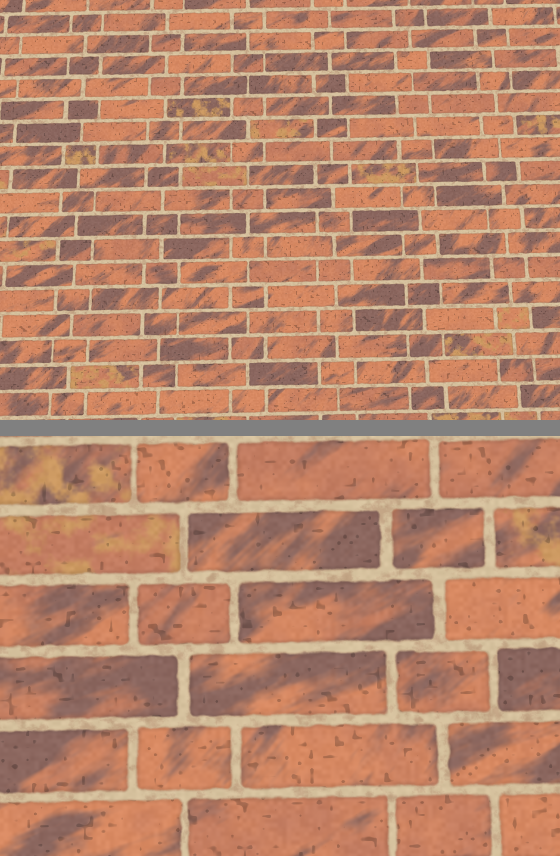
Top: the whole. Bottom: its middle third, enlarged.
A WebGL 1 fragment shader for this texture:

```glsl
precision highp float;

uniform vec2 u_resolution;

const vec3 ORANGE = vec3(0.85, 0.54, 0.385);
const vec3 RED = vec3(0.76, 0.485, 0.38);
const vec3 SOOT = vec3(0.53, 0.395, 0.37);
const vec3 OCHRE = vec3(0.80, 0.60, 0.38);
const vec3 MORTAR = vec3(0.84, 0.76, 0.62);
const vec3 MORTAR_SHADE = vec3(0.74, 0.61, 0.49);

float hash(vec2 p) {
  return fract(sin(dot(p, vec2(127.1, 311.7))) * 43758.5453);
}

float noise(vec2 p) {
  vec2 cell = floor(p);
  vec2 f = fract(p);
  f = f * f * (3.0 - 2.0 * f);
  float low = mix(hash(cell), hash(cell + vec2(1.0, 0.0)), f.x);
  float high = mix(hash(cell + vec2(0.0, 1.0)), hash(cell + 1.0), f.x);
  return mix(low, high, f.y);
}

float fbm(vec2 p) {
  float sum = 0.0;
  float amplitude = 0.5;
  for (int i = 0; i < 4; i++) {
    sum += amplitude * noise(p);
    p = p * 2.03 + 17.3;
    amplitude *= 0.5;
  }
  return sum / 0.9375;
}

vec2 rotate(vec2 p, float angle) {
  float c = cos(angle);
  float s = sin(angle);
  return vec2(c * p.x - s * p.y, s * p.x + c * p.y);
}

float roundedBox(vec2 p, vec2 halfSize, float radius) {
  vec2 d = abs(p) - halfSize + radius;
  return length(max(d, 0.0)) + min(max(d.x, d.y), 0.0) - radius;
}

// Fired clay with diagonal kiln smears, stains and pits
vec3 brickColor(vec2 q, vec2 id, float edge) {
  vec2 seed = vec2(hash(id + 3.1), hash(id + 8.7)) * 60.0;
  float tone = hash(id + 1.3);
  float patches = fbm(q * 45.0 + seed);
  vec3 color = mix(RED, ORANGE, smoothstep(0.2, 0.75, patches * 0.6 + tone * 0.45));

  float angle = mix(0.3, 0.9, hash(id + 5.9));
  vec2 along = rotate(q, angle) * vec2(20.0, 60.0);
  float smear = fbm(along + seed.yx) + (hash(id + 6.2) - 0.5) * 0.34;
  color = mix(color, SOOT, 0.95 * smoothstep(0.42, 0.70, smear));

  float stained = step(0.91, hash(id + 9.4));
  color = mix(color, OCHRE, stained * smoothstep(0.4, 0.7, fbm(q * 70.0 + seed)));

  float pits = smoothstep(0.80, 0.93, noise(q * 270.0 + seed));
  color *= 1.0 - 0.20 * pits;
  color *= 1.0 - 0.08 * smoothstep(-0.003, 0.0, edge);
  return color;
}

vec3 mortarColor(vec2 p, float edge) {
  float grain = fbm(p * 170.0);
  float shade = 0.75 * smoothstep(0.45, 0.8, grain);
  shade = max(shade, 0.6 * smoothstep(0.0018, 0.0, edge));
  return mix(MORTAR, MORTAR_SHADE, shade);
}

vec3 wall(vec2 p, float pixel) {
  // Courses tilt slightly and grow taller down the wall
  float depth = p.y + 0.0165 * p.x;
  float stretch = sqrt(1.0 + 0.98 * depth);
  float course = 56.0 * (stretch - 1.0) - 0.7;
  float pitch = stretch / 27.44;
  float row = floor(course);

  // One header and two stretchers per repeat, staggered by half a repeat
  float period = 0.286 + 0.05 * depth;
  float across = (p.x - 0.443) / period + 0.5 * mod(row, 2.0) + 0.1;
  float u = fract(across) * 5.0;
  float start = step(1.0, u) + 2.0 * step(3.0, u);
  float span = u < 1.0 ? 1.0 : 2.0;
  float unit = period / 5.0;
  vec2 id = vec2(floor(across) * 5.0 + start, row);

  // Hand-laid position, size and ragged outline
  vec2 q = vec2((u - start - 0.5 * span) * unit, (fract(course) - 0.5) * pitch);
  vec2 jitter = vec2(hash(id + 2.2), hash(id + 4.6)) - 0.5;
  vec2 halfSize = 0.5 * vec2(span * unit, pitch) - vec2(0.0031, 0.0035);
  halfSize -= 0.0007 * (hash(id + 7.5) - 0.5);
  float edge = roundedBox(q - jitter * vec2(0.0024, 0.001), halfSize, 0.0028);
  edge += (fbm(p * 130.0) - 0.5) * 0.0025;

  float soft = max(0.0009, 0.75 * pixel);
  vec3 brick = brickColor(q, id, edge);
  vec3 color = mix(brick, mortarColor(p, edge), smoothstep(-soft, soft, edge));
  return color + 0.05 * (noise(p * 380.0) - 0.5);
}

void main() {
  vec2 p = vec2(gl_FragCoord.x, u_resolution.y - gl_FragCoord.y) / u_resolution.x;
  gl_FragColor = vec4(wall(p, 1.0 / u_resolution.x), 1.0);
}
```
